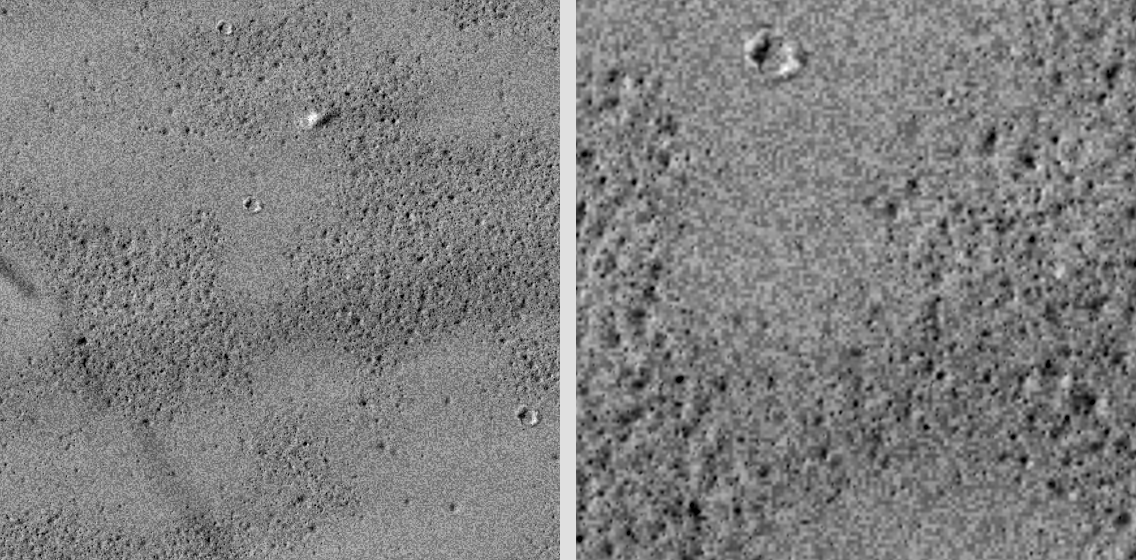
Left, the full canvas; right, a detail of the centre.
A WebGL 1 fragment shader for this texture:

```glsl
precision highp float;
// Grey cratered plain seen from above: slanted tonal bands, patchy roughness,
// scattered small pits lit from the left, a few craters, a bright mound and
// soft ridges, all under fine sensor grain. Built from value noise and hashes.
uniform vec2 u_resolution;

#define BASE_GREY 0.513
#define GRAIN_AMOUNT 0.30
#define GRAIN_SCALE 430.0
#define BAND_CONTRAST 0.17
#define BAND_ANGLE 0.21
#define RELIEF_AMOUNT 0.21
#define RELIEF_SCALE 115.0
#define PIT_SCALE 40.0
#define PIT_DEPTH 0.40
#define PATCH_SCALE 6.0
#define SUN vec2(-0.94, 0.34)

float hash(vec2 p) {
  vec3 q = fract(vec3(p.xyx) * 0.1031);
  q += dot(q, q.yzx + 33.33);
  return fract((q.x + q.y) * q.z);
}

float noise(vec2 p) {
  vec2 i = floor(p), f = fract(p);
  f = f * f * (3.0 - 2.0 * f);
  return mix(mix(hash(i), hash(i + vec2(1, 0)), f.x),
             mix(hash(i + vec2(0, 1)), hash(i + vec2(1, 1)), f.x), f.y);
}

float fbm(vec2 p) {
  float sum = 0.0, weight = 0.5;
  for (int i = 0; i < 4; i++) {
    sum += weight * noise(p);
    p = p * 2.03 + 17.3;
    weight *= 0.5;
  }
  return sum / 0.9375;
}

vec2 rotate(vec2 p, float a) {
  return vec2(cos(a) * p.x + sin(a) * p.y, cos(a) * p.y - sin(a) * p.x);
}

float blob(vec2 p) { return exp(-dot(p, p)); }

// Elliptical soft spot, turned by an angle
float spot(vec2 p, vec2 center, vec2 size, float angle) {
  return blob(rotate(p - center, angle) / size);
}

// Soft dark band along a segment
float ridge(vec2 p, vec2 a, vec2 b, float width) {
  vec2 along = b - a;
  float t = clamp(dot(p - a, along) / dot(along, along), 0.0, 1.0);
  return blob((p - a - along * t) / width);
}

// Small pits: shadow on the sunward wall, light on the far wall
float pits(vec2 p, float roughness) {
  float shade = 0.0, scale = PIT_SCALE;
  for (int layer = 0; layer < 3; layer++) {
    vec2 g = p * scale + float(layer) * 31.7;
    vec2 cell = floor(g);
    for (int y = -1; y <= 1; y++) {
      for (int x = -1; x <= 1; x++) {
        vec2 id = cell + vec2(x, y);
        float size = hash(id + 91.7);
        vec2 center = id + vec2(hash(id + 5.3), hash(id + 47.1));
        float radius = 0.12 + 0.13 * size * size;
        vec2 d = (g - center) / radius;
        d.x *= 0.8 + 0.5 * hash(id + 23.9);
        float present = smoothstep(0.0, 0.15, roughness * 0.85 - hash(id + 73.3));
        float lit = 0.45 * blob(d + SUN * 0.9) - blob(d - SUN * 0.35);
        shade += present * lit * (0.45 + 0.55 * size);
      }
    }
    scale *= 1.75;
  }
  return shade * PIT_DEPTH;
}

// Large crater with an uneven rim
float crater(vec2 p, vec2 center, float radius) {
  vec2 d = (p - center) / radius;
  d += 0.5 * (vec2(noise(d * 2.2 + 9.0), noise(d * 2.2 + 40.0)) - 0.5);
  float r = length(d);
  float facing = dot(d, SUN) / max(r, 0.05);
  float wall = exp(-pow((r - 0.72) / 0.24, 2.0));
  float rim = exp(-pow((r - 1.15) / 0.17, 2.0));
  return -wall * (0.42 * facing + 0.06) + rim * 0.22 * facing;
}

void main() {
  vec2 p = gl_FragCoord.xy / u_resolution.y;
  vec2 warp = p + 0.035 * (vec2(fbm(p * 14.0), fbm(p * 14.0 + 60.0)) - 0.5);

  // Slanted bands of tone and patches of rough ground
  float band = fbm(rotate(warp, BAND_ANGLE) * vec2(1.3, 7.0) + 3.0) - 0.5;
  float patches = fbm(p * PATCH_SCALE + 12.0) - 0.35 * band;
  float roughness = mix(0.15, 1.0, smoothstep(0.30, 0.68, patches));
  float grey = BASE_GREY + BAND_CONTRAST * band - 0.035 * (roughness - 0.5);

  // Fine relief lit from the side
  vec2 g = p * RELIEF_SCALE;
  float slope = noise(g - SUN * 0.3) - noise(g + SUN * 0.3);
  slope += 0.6 * (noise(g * 1.9 - SUN * 0.35) - noise(g * 1.9 + SUN * 0.35));
  grey += RELIEF_AMOUNT * roughness * slope + pits(p, roughness);

  // Craters
  grey += crater(p, vec2(0.402, 0.949), 0.013);
  grey += crater(p, vec2(0.452, 0.633), 0.014);
  grey += crater(p, vec2(0.943, 0.256), 0.018);

  // Bright mound with its shadow and a faint tail
  vec2 m = mix(p, warp, 0.25);
  grey += 0.50 * spot(m, vec2(0.552, 0.786), vec2(0.022, 0.010), 0.6);
  grey -= 0.42 * spot(m, vec2(0.578, 0.787), vec2(0.027, 0.008), 0.5);
  grey -= 0.07 * spot(p, vec2(0.68, 0.795), vec2(0.09, 0.018), 0.08);

  // Hill edges at the lower left
  grey -= 0.20 * ridge(warp, vec2(-0.02, 0.55), vec2(0.055, 0.475), 0.014);
  grey += 0.09 * spot(warp, vec2(0.015, 0.485), vec2(0.035, 0.02), -0.6);
  grey -= 0.07 * ridge(warp, vec2(0.11, 0.46), vec2(0.18, 0.28), 0.022);
  grey -= 0.09 * ridge(warp, vec2(0.26, 0.22), vec2(0.40, 0.0), 0.025);

  // Sensor grain
  grey += GRAIN_AMOUNT * (noise(p * GRAIN_SCALE) - 0.5);
  gl_FragColor = vec4(vec3(clamp(grey, 0.0, 1.0)), 1.0);
}
```
